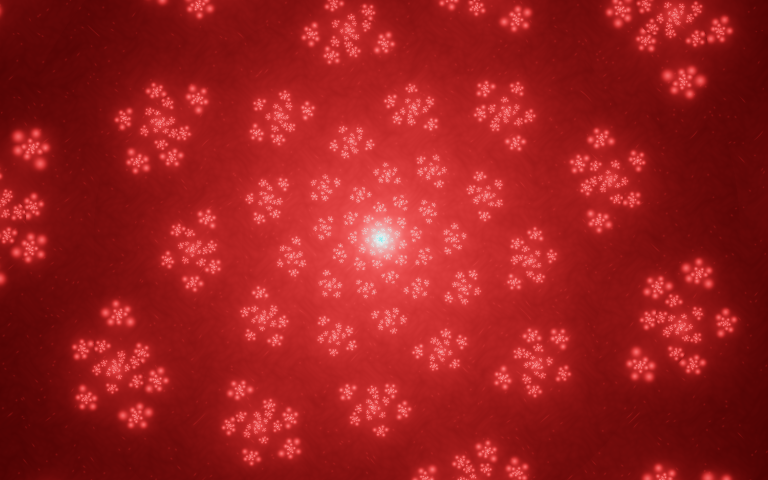
A Shadertoy shader for this background:

```glsl
// A glowing red fractal: a golden-angle spiral of snowflakes, each built of smaller snowflakes.

const float GROWTH = 0.0558;  // log of the radius ratio between neighbouring flakes
const float TURN = 2.40594;   // angle between neighbouring flakes

vec2 rotate(vec2 p, float a) {
    float c = cos(a), s = sin(a);
    return vec2(c * p.x - s * p.y, s * p.x + c * p.y);
}

vec2 hash2(vec2 p) {
    return fract(sin(vec2(dot(p, vec2(127.1, 311.7)), dot(p, vec2(269.5, 183.3)))) * 4375.85);
}

// Maps a point of the spiral into the frame of its nearest flake
vec2 nearestFlake(vec2 p) {
    float middle = round(-log(length(p) + 1e-6) / GROWTH);
    vec2 best = vec2(100.0);
    for (int i = -5; i <= 5; i++) {
        float k = max(middle + float(i), 0.0);
        vec2 local = (rotate(p, TURN * k) * exp(GROWTH * k) - vec2(1.0, 0.0)) / 0.18;
        if (dot(local, local) < dot(best, best)) best = local;
    }
    return best;
}

// Maps a point of a flake into the frame of its nearest arm; arms lie in shrinking rings of six
vec2 nearestArm(vec2 p) {
    mat2 skew = mat2(-0.606, 0.561, -0.511, -1.05);
    float middle = round(log(length(p) + 1e-6) / log(0.48));
    vec2 best = vec2(100.0);
    for (int i = -1; i <= 1; i++) {
        float ring = max(middle + float(i), 0.0);
        vec2 q = rotate(p, -0.6 * ring) / pow(0.48, ring);
        for (int j = 0; j < 6; j++) {
            float k = float(j);
            vec2 center = skew * rotate(vec2(exp(-GROWTH * k), 0.0), -TURN * k);
            vec2 local = (q - center) / (0.25 * length(center));
            local = rotate(local, -atan(center.y, center.x));
            if (dot(local, local) < dot(best, best)) best = local;
        }
    }
    return best;
}

// Cellular grain: x is the distance to the nearest seed, y that seed's random value
vec2 cells(vec2 p) {
    vec2 nearest = vec2(9.0, 0.0);
    for (int i = 0; i < 9; i++) {
        vec2 cell = floor(p) + vec2(i % 3, i / 3) - 1.0;
        vec2 seed = hash2(cell);
        float d = length(cell + seed - p);
        if (d < nearest.x) nearest = vec2(d, fract(seed.x * 17.0 + seed.y * 31.0));
    }
    return nearest;
}

float heat(vec2 p) {
    // Broad glow around the spiral's eye
    float r = length(p);
    float t = 2.5 * exp(-3.2 * r) + 0.24;

    // Smoky grain and a few faint sparks
    vec2 warped = p + 0.012 * sin(p.yx * 43.0) + 0.006 * sin(p.yx * 97.0 + 2.0);
    vec2 coarse = cells(warped * 28.0), fine = cells(warped * 75.0);
    t *= 1.09 - 0.10 * coarse.x - 0.10 * fine.x;
    t += 0.25 * smoothstep(0.25, 0.0, fine.x) * step(0.88, fine.y);
    t += 5.0 * exp(-45.0 * r);

    // Flakes, their arms, and the dots of each arm
    vec2 flake = nearestFlake(rotate(p, -4.927) / 1.1377);
    vec2 arm = nearestArm(flake);
    vec2 dots = nearestArm(arm);
    t += 0.40 * exp(-1.2 * dot(flake, flake)) + 2.0 * exp(-9.0 * length(flake));
    t += 0.55 * exp(-1.0 * dot(arm, arm)) + 1.5 * exp(-5.0 * length(arm));
    // Dots are lit only inside their own arm
    t += 2.1 * exp(-0.9 * dot(dots, dots)) * smoothstep(2.2, 1.4, length(arm));
    return t;
}

// Dark red through pink to cyan
vec3 palette(float t) {
    float red = 1.0 - exp(-t) - 0.10 * smoothstep(3.0, 5.5, t) - 0.65 * smoothstep(6.5, 9.0, t);
    float pale = 0.14 * t - 0.04 + 0.10 * smoothstep(2.5, 4.0, t);
    return vec3(red, vec2(clamp(pale, 0.01, 0.93)));
}

void mainImage(out vec4 fragColor, in vec2 fragCoord) {
    vec3 color = vec3(0.0);
    // Four samples per pixel smooth the finest dots
    for (int i = 0; i < 4; i++) {
        vec2 offset = vec2(i & 1, i >> 1) * 0.5 - 0.25;
        vec2 p = (fragCoord + offset - iResolution.xy * vec2(0.4961, 0.5021)) / iResolution.y;
        color += palette(heat(p)) / 4.0;
    }
    fragColor = vec4(color, 1.0);
}
```
